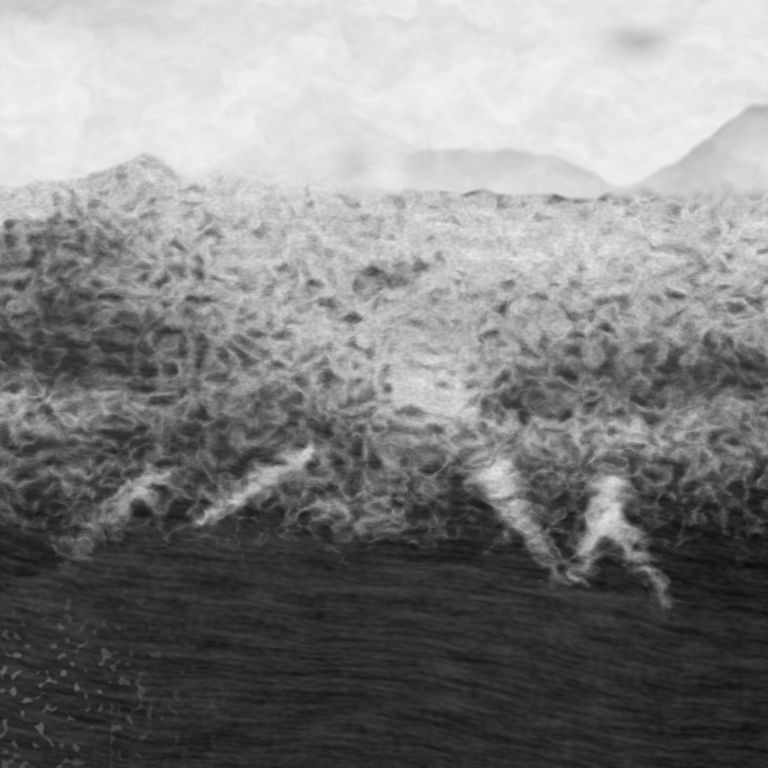
Give the GLSL for this texture, as a WebGL 1 fragment shader.

```glsl
precision highp float;
// Sea foam sliding down dark layered rock, in greys.
// A soft foam bank with a rolling lip lies on top; a coverage field built from
// ramps, blobs and streams, broken up by gradient noise, thins it to bare rock.
uniform vec2 u_resolution;

vec2 gradientAt(vec2 cell) {
  vec3 h = fract(cell.xyx * vec3(0.1031, 0.1030, 0.0973));
  h += dot(h, h.yzx + 33.33);
  float angle = 6.28318 * fract((h.x + h.y) * h.z);
  return vec2(cos(angle), sin(angle));
}

// Gradient noise, roughly -1 to 1
float noise(vec2 p) {
  vec2 i = floor(p), f = fract(p);
  vec2 u = f * f * f * (f * (f * 6.0 - 15.0) + 10.0);
  vec2 e = vec2(1.0, 0.0);
  float low = mix(dot(gradientAt(i), f), dot(gradientAt(i + e), f - e), u.x);
  float high = mix(dot(gradientAt(i + e.yx), f - e.yx),
                   dot(gradientAt(i + 1.0), f - 1.0), u.x);
  return 1.4 * mix(low, high, u.y);
}

float fbm(vec2 p) {
  float sum = 0.0, amp = 0.55;
  for (int k = 0; k < 4; k++) {
    sum += amp * noise(p);
    p = mat2(1.6, 1.2, -1.2, 1.6) * p + 7.3;
    amp *= 0.58;
  }
  return sum;
}

float bell(float d, float width) { return exp(-d * d / (width * width)); }

float blob(vec2 p, vec2 center, vec2 radius) {
  vec2 d = (p - center) / radius;
  return exp(-dot(d, d));
}

// Soft band around the segment a-b
float stream(vec2 p, vec2 a, vec2 b, float width) {
  vec2 ab = b - a;
  float t = clamp(dot(p - a, ab) / dot(ab, ab), 0.0, 1.0);
  return bell(length(p - a - ab * t), width);
}

// Lower edge of the thick foam bank
float frontHeight(float x) {
  return 0.765 - 0.02 * smoothstep(0.3, 0.5, x) + 0.035 * bell(x - 0.19, 0.045)
       + 0.008 * noise(vec2(x * 13.0, 2.5)) + 0.005 * noise(vec2(x * 34.0, 8.1));
}

float crestHeight(float x) {
  return 0.805 - 0.045 * smoothstep(0.68, 0.82, x) + 0.11 * smoothstep(0.8, 1.02, x)
       + 0.008 * noise(vec2(x * 17.0, 4.7)) + 0.004 * noise(vec2(x * 45.0, 1.7));
}

float rockShade(vec2 p) {
  float strata = p.y + 0.14 * p.x + 0.02 * noise(p * 3.0) + 0.004 * noise(p * 14.0);
  float grain = 0.5 * noise(vec2(p.x * 6.0, strata * 65.0))
              + 0.6 * noise(vec2(p.x * 16.0, strata * 150.0))
              + 0.4 * noise(vec2(p.x * 90.0, strata * 190.0));
  float ledge = 0.323 - 0.17 * max(p.x - 0.25, 0.0) - 0.36 * max(0.25 - p.x, 0.0);
  float drop = ledge + 0.006 * noise(p * 20.0) - p.y;
  float shade = 0.15 + 0.05 * smoothstep(-0.004, 0.006, drop) * exp(-max(drop, 0.0) * 5.0);
  shade += 0.07 * smoothstep(0.33, 0.5, p.y);
  shade -= 0.04 * blob(p, vec2(0.97, 0.12), vec2(0.12, 0.3));
  float specks = smoothstep(0.2, 0.7, noise(p * 85.0) + 0.4 * noise(p * 30.0));
  shade += 0.2 * specks * blob(p, vec2(0.05, 0.09), vec2(0.17, 0.12));
  return shade + grain * 0.08 + 0.045 * fbm(p * vec2(25.0, 40.0));
}

// How much loose foam gathers at p, about -1 to 1
float foamCover(vec2 p) {
  float c = (p.y - 0.47) * 2.0 - 0.6 * (1.0 - smoothstep(0.2, 0.4, p.y));
  // Bare patches
  c -= 0.6 * blob(p, vec2(0.06, 0.55), vec2(0.2, 0.05));
  c -= 0.45 * blob(p, vec2(0.06, 0.68), vec2(0.14, 0.07));
  c -= 0.35 * blob(p, vec2(0.92, 0.51), vec2(0.17, 0.035));
  c -= 0.3 * blob(p, vec2(0.68, 0.48), vec2(0.05, 0.03));
  c -= 0.4 * blob(p, vec2(0.5, 0.64), vec2(0.04, 0.02));
  c -= 0.25 * blob(p, vec2(0.25, 0.43), vec2(0.2, 0.04));
  // Dense patches
  c += 0.35 * blob(p, vec2(0.68, 0.68), vec2(0.16, 0.045));
  c += 0.5 * blob(p, vec2(0.57, 0.48), vec2(0.08, 0.06));
  c += 0.2 * blob(p, vec2(0.43, 0.55), vec2(0.13, 0.07));
  c += 0.25 * blob(p, vec2(0.04, 0.46), vec2(0.14, 0.04));
  c += 0.3 * blob(p, vec2(0.8, 0.43), vec2(0.17, 0.04));
  // Runnels down the rock
  c += 0.65 * stream(p, vec2(0.4, 0.41), vec2(0.26, 0.325), 0.016);
  c += 0.55 * stream(p, vec2(0.21, 0.38), vec2(0.09, 0.28), 0.022);
  c += 0.5 * blob(p, vec2(0.46, 0.33), vec2(0.08, 0.04));
  c += 0.75 * stream(p, vec2(0.64, 0.38), vec2(0.73, 0.25), 0.024);
  c += 0.75 * stream(p, vec2(0.79, 0.36), vec2(0.76, 0.25), 0.02);
  c += 0.9 * stream(p, vec2(0.8, 0.32), vec2(0.87, 0.215), 0.02);
  return c + 0.7 * stream(p, vec2(0.0, 0.72), vec2(0.05, 0.735), 0.015);
}

float bankShade(vec2 p, vec2 warp) {
  float shade = 0.905 + 0.06 * fbm(p * vec2(6.0, 12.0) + warp)
              + 0.04 * fbm(p * vec2(22.0, 40.0) + warp);
  float below = crestHeight(p.x) - p.y;
  float face = smoothstep(-0.003, 0.008, below) * exp(-max(below, 0.0) / 0.06);
  shade -= face * smoothstep(0.5, 0.56, p.x) * mix(0.11, 0.2, smoothstep(0.8, 0.95, p.x));
  shade -= 0.16 * blob(p, vec2(0.83, 0.945), vec2(0.04, 0.018));
  shade -= 0.07 * blob(p, vec2(0.46, 0.78), vec2(0.025, 0.04));
  return shade - 0.1 * blob(p, vec2(0.05, 1.0), vec2(0.2, 0.04));
}

void main() {
  vec2 p = gl_FragCoord.xy / u_resolution;
  vec2 warp = vec2(fbm(p * 9.0), fbm(p * 9.0 + 31.0));
  float front = frontHeight(p.x) + 0.01 * warp.x;

  // Lacy loose foam over rock
  vec2 fine = p * vec2(1.0, 1.3);
  float web = 1.0 - 2.4 * abs(noise(fine * 36.0 + warp * 0.8));
  float froth = fbm(fine * 46.0 + warp);
  float lace = 0.35 * fbm(fine * 17.0 + warp * 0.5) + 0.32 * (web - 0.3) + 0.5 * froth;
  float cover = foamCover(p + 0.018 * warp);
  cover -= 0.3 * exp(-max(front - p.y, 0.0) / 0.012) * smoothstep(0.48, 0.54, p.x);
  float amount = smoothstep(-0.68, 0.62, cover + lace);
  float foam = mix(0.56, 0.8, smoothstep(-0.3, 0.65, cover))
             + 0.15 * fbm(fine * 33.0 + warp + 5.0) + 0.05 * noise(fine * 150.0);
  float shade = mix(rockShade(p), foam, amount);

  // Thick foam bank above its edge
  float softness = 0.004 + 0.035 * (bell(p.x - 0.38, 0.11) + bell(p.x - 1.0, 0.13));
  shade = mix(shade, bankShade(p, warp), smoothstep(-softness, softness, p.y - front));
  gl_FragColor = vec4(vec3(clamp(shade, 0.0, 1.0)), 1.0);
}
```
